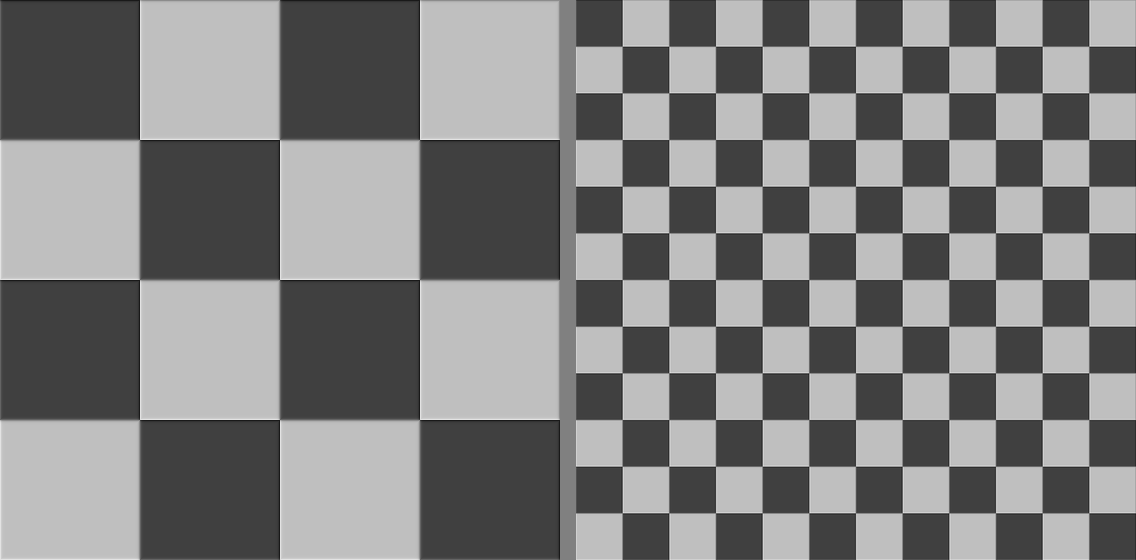
Left: one tile. Right: repeated 3 by 3.
Give the GLSL for this pattern, as a three.js fragment shader.

```glsl
// Checkerboard of four by four grey tiles, each with a thin soft bevel:
// lit along its left and bottom sides, shaded along its right and top.
// Tone comes from a product of square waves, the bevel from exponential falloff.
varying vec2 vUv;

const float TILES = 4.0;
const float EDGE_SOFTNESS = 0.003; // in tile widths
const float BEVEL_FALLOFF = 0.0068; // in tile widths

const vec3 DARK_GREY = vec3(0.25);
const vec3 LIGHT_GREY = vec3(0.75);

// Square wave from -1 to 1 with smoothed flips at whole numbers.
vec2 squareWave(vec2 p, float softness) {
  vec2 toEdge = 0.5 - abs(fract(p) - 0.5);
  vec2 side = 1.0 - 2.0 * mod(floor(p), 2.0);
  return side * smoothstep(0.0, softness, toEdge);
}

// Strength of a rim along the nearer of two sides, zero on the seam itself.
float rim(vec2 sideDistance, float falloff, float softness) {
  vec2 strength = exp(-sideDistance / falloff) * smoothstep(0.0, softness, sideDistance);
  return max(strength.x, strength.y);
}

void main() {
  vec2 grid = vUv * TILES;
  vec2 local = fract(grid);

  // Alternating tone, light in the lower left tile
  vec2 wave = squareWave(grid, EDGE_SOFTNESS);
  float tone = 0.5 + 0.5 * wave.x * wave.y;
  vec3 color = mix(DARK_GREY, LIGHT_GREY, tone);

  // Bevel, with a deeper shade on the light tiles
  float highlight = rim(local, BEVEL_FALLOFF, EDGE_SOFTNESS);
  float shade = rim(1.0 - local, BEVEL_FALLOFF, EDGE_SOFTNESS);
  color += 0.24 * highlight - mix(0.26, 0.34, tone) * shade;

  gl_FragColor = vec4(clamp(color, 0.0, 1.0), 1.0);
}
```
